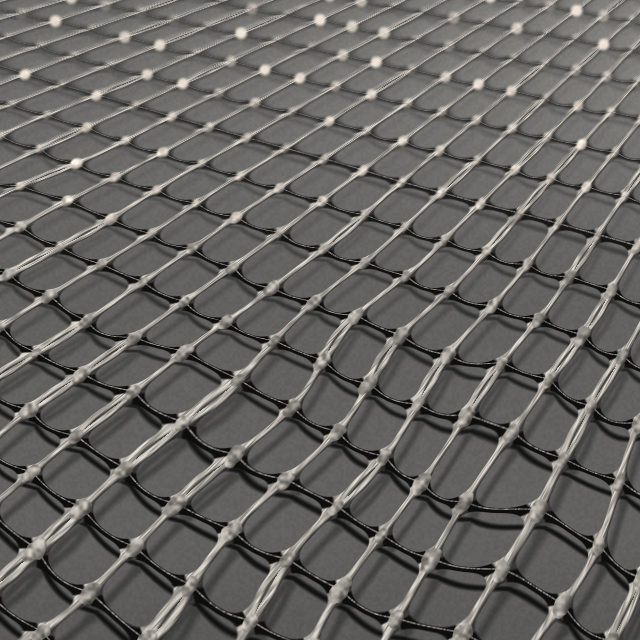
Reproduce this texture procedurally as a three.js fragment shader.

```glsl
// Bent metal wire mesh above a grey floor, in perspective with shallow focus.
varying vec2 vUv;

const float PI = 3.14159;
const float HORIZON = 0.43;    // height of the horizon above the top edge
const float VANISH_A = 1.497;  // vanishing point of the bright strands
const float VANISH_B = -1.888; // vanishing point of the dark cross wires
const float FAN = 1.3;         // widening of the columns to the left
const float COLUMNS = 22.0;
const float COLUMN_START = 0.32;
const float ROWS = 10.5;
const float ROW_START = 1.81;
const float SEAM_ROW = 7.0;    // one straight, heavier cross wire
const float STRAND_WIDTH = 0.0054;
const float WIRE_WIDTH = 0.0036;

float hash(vec2 p) {
  vec3 q = fract(vec3(p.xyx) * 0.1031);
  q += dot(q, q.yzx + 33.33);
  return fract((q.x + q.y) * q.z);
}

float noise(vec2 p) {
  vec2 i = floor(p), f = fract(p);
  f = f * f * (3.0 - 2.0 * f);
  return mix(mix(hash(i), hash(i + vec2(1, 0)), f.x),
             mix(hash(i + vec2(0, 1)), hash(i + vec2(1, 1)), f.x), f.y);
}

float smoothMin(float a, float b, float k) {
  float h = max(k - abs(a - b), 0.0) / k;
  return min(a, b) - h * h * k * 0.25;
}

float cover(float dist, float blur) {
  return 1.0 - smoothstep(-blur, blur, dist);
}

// Slopes of the two wire families through a canvas point (y down)
vec2 slopes(vec2 p) {
  return (p.x - vec2(VANISH_A, VANISH_B)) / (p.y + HORIZON);
}

// Canvas to mesh columns and rows, and back
vec2 toGrid(vec2 p) {
  vec2 s = slopes(p);
  return vec2(COLUMN_START - COLUMNS * log(FAN - s.x), ROWS * log(s.y / ROW_START));
}

vec2 toCanvas(vec2 g) {
  float a = FAN - exp((COLUMN_START - g.x) / COLUMNS);
  float b = ROW_START * exp(g.y / ROWS);
  float depth = (VANISH_A - VANISH_B) / (b - a);
  return vec2(VANISH_A + a * depth, depth - HORIZON);
}

vec2 warp(vec2 g) {
  float amount = mix(0.5, 0.08, smoothstep(3.0, 7.0, g.y));
  return amount * (vec2(noise(g * 0.5 + 60.0), noise(g * 0.55 + 97.0)) - 0.5);
}

// Edge distances of strand and cross wire, then signed positions across them
vec4 wires(vec2 p) {
  float depth = p.y + HORIZON;
  vec2 s = slopes(p);
  vec2 g = toGrid(p);
  g += warp(g);
  vec2 id = floor(g + vec2(0.5, 0.54));
  float seam = step(abs(id.y - SEAM_ROW), 0.1);
  float sag = (0.01 + 0.1 * hash(vec2(floor(g.x), id.y) + 80.0)) * (1.0 - seam);
  float split = 0.07 * step(0.75, hash(vec2(id.x, floor(g.y)) + 140.0));
  vec2 off = g - id;
  off.y += sag * sin(PI * fract(g.x));
  off.x -= sign(off.x) * split * sin(PI * fract(g.y));
  off *= depth * vec2(FAN - s.x, s.y) / vec2(COLUMNS, ROWS) / sqrt(1.0 + s * s);
  float flare = pow(abs(cos(PI * g.y)), 6.0);
  vec2 width = depth * vec2(STRAND_WIDTH * (0.8 + 0.45 * flare), WIRE_WIDTH * (1.0 + 0.4 * seam));
  return vec4(abs(off) - width, off / width);
}

void main() {
  vec2 p = vec2(vUv.x, 1.0 - vUv.y);
  float depth = p.y + HORIZON;
  float far = 1.0 - smoothstep(0.0, 0.5, p.y);
  float blur = 0.0012 + 0.0055 * far * far + 0.001 * smoothstep(0.88, 1.0, p.y);
  vec2 grid = toGrid(p);

  // Floor with fine grain and a pale distance
  float tone = mix(0.385, 0.45, far) + 0.07 * far * p.x;
  tone += 0.03 * (noise(p * 260.0) - 0.5) - 0.03 * smoothstep(0.8, 1.0, p.y);
  vec3 color = tone * vec3(1.0, 0.995, 0.97);

  // Cast shadows, deepest under the cross wires
  vec2 shade = wires(p - vec2(0.008, 0.021) * depth).xy;
  float near = smoothstep(0.25, 0.75, p.y);
  float shadow = max(0.8 * cover(shade.y, 0.0025 + blur), 0.3 * cover(shade.x, 0.004 + blur));
  color *= 1.0 - shadow * mix(0.3, 1.0, near);

  // Bright strands and dark wires, filleted where they meet
  vec4 w = wires(p);
  float wear = noise(grid * vec2(45.0, 5.0) + 300.0);
  vec3 strand = vec3(0.82, 0.8, 0.765) * mix(1.0, 0.3, smoothstep(0.0, 1.0, w.z));
  strand *= 0.62 + 0.5 * wear;
  float glint = smoothstep(0.0, 0.5, w.w) * (1.0 - smoothstep(0.6, 1.1, w.w));
  vec3 wire = mix(vec3(0.05, 0.05, 0.045), vec3(0.64, 0.62, 0.6), glint * (0.3 + 0.7 * wear));
  wire = mix(wire, vec3(0.27, 0.27, 0.26), far * 0.8);
  vec3 metal = mix(wire, strand, smoothstep(-0.003, 0.004, w.y - w.x));
  color = mix(color, metal, cover(smoothMin(w.x, w.y, 0.024 * depth), blur));

  // Flattened knots at the crossings, round spots of light far away
  vec2 base = floor(grid + warp(grid) + 0.5);
  for (int j = -1; j <= 1; j++) {
    for (int i = -1; i <= 1; i++) {
      vec2 id = base + vec2(float(i), float(j));
      vec2 knot = toCanvas(id - warp(id - warp(id)));
      float chance = hash(id + 210.0);
      vec2 dir = normalize(vec2(VANISH_A, -HORIZON) - knot);
      vec2 q = p - knot;
      q = vec2(dot(q, dir), dot(q, vec2(-dir.y, dir.x)));
      float size = mix(0.0085 * depth * (0.75 + 0.5 * chance), 0.009, far * far);
      float ragged = 0.4 * (noise(p * 110.0) - 0.5) * size * (1.0 - far);
      float dist = length(q * vec2(mix(0.6, 1.0, far), 1.0)) - size + ragged;
      float lit = mix(0.9, smoothstep(0.2, 1.0, chance), far);
      vec3 face = mix(vec3(0.66, 0.64, 0.61), vec3(0.95, 0.9, 0.85), smoothstep(0.0, 0.4, far));
      face *= mix(0.6 + 0.7 * noise(p * 150.0), 1.0, far);
      face *= 1.0 - 0.45 * smoothstep(0.0, size, q.y) * (1.0 - far);
      color = mix(color, face, lit * cover(dist, 0.0013 + 0.003 * far));
    }
  }
  gl_FragColor = vec4(color, 1.0);
}
```
